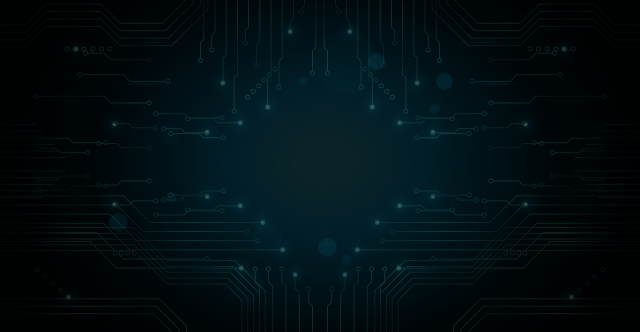
A Shadertoy shader for this background:

```glsl
// Dark teal circuit board background: mirrored faint traces, glowing pads and soft bokeh.
#define GRID 400.0
#define LINE_WIDTH 0.55
#define PAD_RADIUS 2.4
#define LINE_COLOR vec3(0.070, 0.150, 0.128)
#define GLOW_COLOR vec3(0.004, 0.046, 0.062)
#define CORE_COLOR vec3(0.300, 0.310, 0.200)
#define BOKEH_COLOR vec3(0.010, 0.150, 0.195)
#define CENTER_COLOR vec3(0.038, 0.137, 0.158)
#define TEAL_COLOR vec3(0.006, 0.118, 0.156)
#define DEEP_COLOR vec3(0.000, 0.069, 0.091)
#define EDGE_COLOR vec3(0.000, 0.020, 0.028)

// Pad distance from the mirror axis, row by row
const float MID_REACH[8] = float[](280., 206., 258., 116., 136., 198., 96., 118.);
const float LOW_REACH[6] = float[](69., 87., 75., 45., 136., 95.);
const float TOP_DROP[11] = float[](88., 15., 38., 105., 129., 78., 52., 134., 100., 60., 73.);

// Bokeh discs: centre, radius, strength
const vec4 BOKEH[12] = vec4[](
    vec4(68, 126, 10, .8), vec4(150, 102, 10, .8), vec4(138, 69, 6, .6), vec4(-20, 103, 5, .5),
    vec4(-243, -68, 11, .8), vec4(-179, -38, 6, .5), vec4(9, -98, 11, .7), vec4(32, -113, 6, .5),
    vec4(31, 125, 38, .16), vec4(-182, 38, 13, .2), vec4(-64, -87, 18, .16), vec4(-86, -145, 20, .16));

float hash(float n) { return fract(sin(n * 12.9898) * 43758.5453); }

float segment(vec2 p, vec2 a, vec2 b) {
    vec2 pa = p - a, ba = b - a;
    return length(pa - ba * clamp(dot(pa, ba) / dot(ba, ba), 0.0, 1.0));
}

float ring(vec2 p, vec2 center) { return abs(length(p - center) - PAD_RADIUS); }

// Pad, straight run, 45 degree bend, straight tail along +x
float trace(vec2 p, vec2 pad, float run, float bend, float tail) {
    vec2 b = pad + vec2(run, 0), c = b + vec2(abs(bend), bend), e = c + vec2(tail, 0);
    float d = min(ring(p, pad), segment(p, pad + vec2(PAD_RADIUS, 0), b));
    return min(min(d, ring(p, e + vec2(PAD_RADIUS, 0))), min(segment(p, b, c), segment(p, c, e)));
}

// Nested parallel lines around a chamfered corner
float nestedCorners(vec2 c, float cut, float spacing, float count) {
    float f = max(max(c.x, c.y), (c.x + c.y + cut) * 0.7071);
    return abs(f - spacing * clamp(round(f / spacing), 0.0, count - 1.0));
}

float ringRow(vec2 p, vec2 start, vec2 stride, float count) {
    float k = clamp(round(dot(p - start, stride) / dot(stride, stride)), 0.0, count - 1.0);
    return ring(p, start + stride * k);
}

vec3 padGlow(vec2 p, vec2 pad) {
    float r2 = dot(p - pad, p - pad);
    return GLOW_COLOR * exp(-r2 / 90.0) + CORE_COLOR * exp(-r2 / 4.0);
}

float streak(vec2 p, vec2 center) {
    vec2 s = (p - center) / vec2(26.0, 1.8);
    return exp(-dot(s, s));
}

vec3 background(vec2 p) {
    float r = length((p - vec2(6, 5)) / vec2(1.28, 1.0)) / GRID;
    vec3 color = mix(CENTER_COLOR, TEAL_COLOR, smoothstep(0.04, 0.25, r));
    color = mix(color, DEEP_COLOR, smoothstep(0.20, 0.41, r));
    color = mix(color, EDGE_COLOR, smoothstep(0.36, 0.58, r));
    return color * (1.0 - 0.85 * smoothstep(0.55, 0.78, r));
}

void mainImage(out vec4 fragColor, in vec2 fragCoord) {
    vec2 p = (fragCoord - 0.5 * iResolution.xy) / iResolution.y * GRID;
    float pixel = GRID / iResolution.y;
    vec2 q = vec2(abs(p.x), p.y);          // left-right mirror
    vec2 m = vec2(q.x, abs(p.y - 2.0));    // mirrored again for the middle rows
    vec2 down = vec2(p.y, q.x);            // runs towards the top edge
    vec2 up = vec2(-p.y, q.x);             // runs towards the bottom edge
    float d = 1e5;
    vec3 light = vec3(0);

    // Middle rows and the bundle at the sides
    for (int i = 0; i < 8; i++) {
        float k = float(i);
        vec2 pad = vec2(MID_REACH[i], 14.0 + 6.0 * k);
        d = min(d, trace(m, pad, 18.0 + 28.0 * hash(k + 3.0), 5.0, 12.0 + 25.0 * hash(k + 8.0)));
        if (i == 6) light += padGlow(m, pad);
    }
    light += padGlow(m, vec2(248, 48)) + padGlow(m, vec2(136, 39));
    float row = clamp(round(m.y / 8.0), 1.0, 6.0);
    d = min(d, max(abs(m.y - 8.0 * row), 300.0 + 7.0 * row - q.x));

    // Upper and lower rows leaving through the sides
    for (int i = 0; i < 3; i++) {
        float k = float(i);
        d = min(d, trace(q, vec2(206.0 - 23.0 * mod(k, 2.0), 128.0 - 26.0 * k), 46.0, 8.0, 20.0 + 30.0 * k));
    }
    for (int i = 0; i < 6; i++) {
        vec2 pad = vec2(LOW_REACH[i], -68.0 - 11.0 * float(i));
        d = min(d, trace(q, pad, 205.0 - pad.x + 8.0 * float(i), 32.0, 400.0));
        if (i == 0 || i == 3 || i == 5) light += padGlow(q, pad);
    }

    // Vertical traces from the top and the bottom
    for (int i = 0; i < 11; i++) {
        vec2 pad = vec2(200.0 - TOP_DROP[i], 9.0 + 13.5 * float(i));
        d = min(d, trace(down, pad, 0.3 * TOP_DROP[i], -4.0, 200.0));
        if (i % 2 == 0 && i != 0 && i != 6 && i != 10) light += padGlow(down, pad);
    }
    for (int i = 0; i < 5; i++) {
        vec2 pad = vec2(200.0 - min(52.0 + 17.0 * float(i), 76.0), 14.0 + 16.0 * float(i));
        d = min(d, trace(up, pad, 16.0, -5.0, 200.0));
        if (i == 1) light += padGlow(up, pad);
    }

    // Nested corner bundles with side jogs
    float topJog = clamp(q.x - 241.0, 0.0, 23.0) - clamp(q.x - 330.0, 0.0, 25.0);
    float lowJog = clamp(q.x - 184.0, 0.0, 40.0);
    d = min(d, nestedCorners(vec2(162.0 - q.x, 172.0 - q.y + topJog), 28.0, 9.0, 4.0));
    d = min(d, nestedCorners(vec2(94.0 - q.x, q.y + 142.0 - lowJog), 20.0, 7.0, 5.0));
    d = min(d, nestedCorners(vec2(179.0 - q.x, q.y + 178.0), 22.0, 9.0, 3.0));

    // Rows of loose pads
    d = min(d, ringRow(q, vec2(253, 141), vec2(10.4, 0), 6.0));
    d = min(d, ringRow(q, vec2(224, -105), vec2(7.7, 0), 4.0));
    d = min(d, ringRow(q, vec2(54, 117), vec2(6.6, -6.8), 6.0));
    d = min(d, ringRow(q, vec2(303, -158), vec2(9.5, 8.3), 5.0));
    light += padGlow(q, vec2(294, 141)) + padGlow(q, vec2(303, -158));
    light += GLOW_COLOR * (streak(q, vec2(344, -23)) + streak(q, vec2(199, 149))
           + streak(q, vec2(214, 99)) + streak(q, vec2(124, -125)));

    // Compose
    vec3 color = background(p);
    for (int i = 0; i < 12; i++) {
        float edge = length(p - BOKEH[i].xy) - BOKEH[i].z;
        color += BOKEH_COLOR * BOKEH[i].w * 0.5 * (1.0 - smoothstep(-1.5, 1.5, edge));
    }
    float coverage = clamp((LINE_WIDTH - d) / pixel + 0.5, 0.0, 1.0);
    float patchy = 0.68 + 0.32 * sin(q.x * 0.045 + 1.0) * sin(q.y * 0.06);
    float fade = 1.0 - 0.72 * smoothstep(250.0, 390.0, q.x);
    color += (LINE_COLOR * coverage * patchy + light * 0.8) * fade;
    fragColor = vec4(color, 1.0);
}
```
